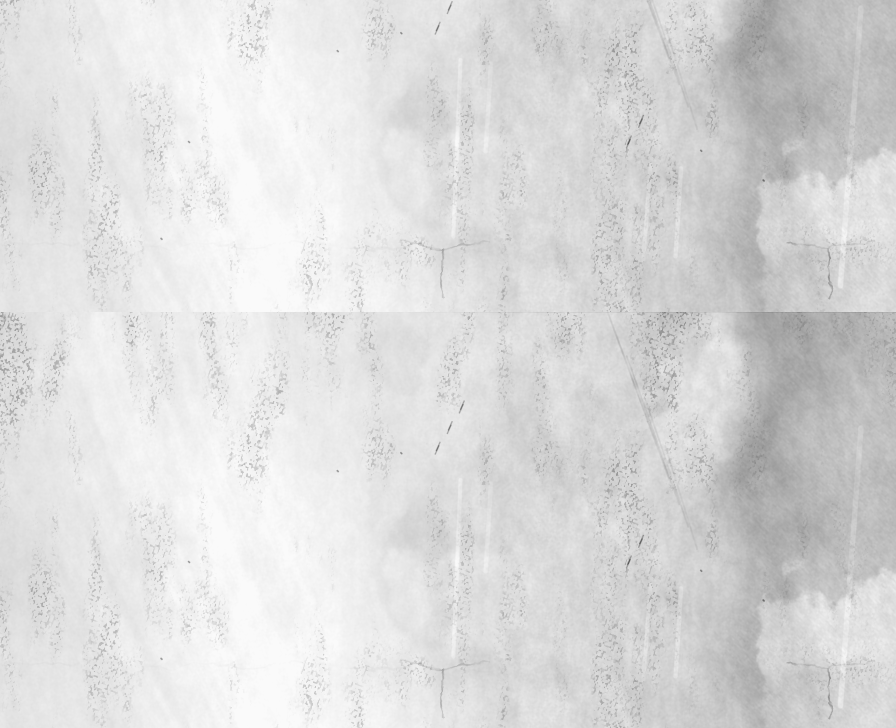
Give the GLSL for this texture, as a Shadertoy shader.

```glsl
// Weathered pale plaster wall: one wide tile, stacked vertically with a visible seam.

float hash(vec2 p) {
    vec3 q = fract(vec3(p.xyx) * 0.1031);
    q += dot(q, q.yzx + 33.33);
    return fract((q.x + q.y) * q.z);
}

float noise(vec2 p) {
    vec2 i = floor(p), f = fract(p);
    f = f * f * (3.0 - 2.0 * f);
    return mix(mix(hash(i), hash(i + vec2(1, 0)), f.x),
               mix(hash(i + vec2(0, 1)), hash(i + vec2(1, 1)), f.x), f.y);
}

float fbm(vec2 p) {
    float sum = 0.0, amp = 0.5;
    for (int i = 0; i < 5; i++) {
        sum += amp * noise(p);
        p = mat2(1.6, 1.2, -1.2, 1.6) * p + 7.3;
        amp *= 0.5;
    }
    return sum;
}

// Soft coverage of a segment from a to b with half width w
float stroke(vec2 p, vec2 a, vec2 b, float w) {
    vec2 d = b - a;
    float t = clamp(dot(p - a, d) / dot(d, d), 0.0, 1.0);
    float aa = 0.8 / iResolution.x;
    return 1.0 - smoothstep(w - aa, w + aa, length(p - a - d * t));
}

void mainImage(out vec4 fragColor, in vec2 fragCoord) {
    // Tile space: x over the canvas width, y down from the tile's top edge
    vec2 uv = fragCoord / iResolution.xy;
    vec2 p = vec2(uv.x, mod((1.0 - uv.y) * 0.8125 - 0.3477, 0.46875));
    float cloud = fbm(p * 7.0 + 3.0) - 0.48;
    float rough = fbm(p * 32.0) - 0.48;
    float flecks = fbm(p * vec2(130, 75) + 60.0) - 0.48;
    vec2 warped = p + 0.07 * vec2(cloud, fbm(p * 9.0 + 40.0) - 0.48) + 0.035 * rough;

    // Broad light: slanted glow on the left, falling to grey on the right
    float glowX = (p.x - 0.27 - 0.3 * (p.y - 0.22) + 0.08 * cloud) / 0.16;
    float tone = 0.892 + 0.074 * exp(-glowX * glowX) * mix(0.4, 1.0, smoothstep(0.0, 0.25, p.y));
    tone -= 0.02 * (1.0 - smoothstep(0.0, 0.12, p.x));
    tone -= 0.05 * smoothstep(0.44, 0.68, warped.x) + 0.04 * smoothstep(0.6, 0.84, warped.x);
    float right = smoothstep(0.38, 0.65, p.x);
    tone += cloud * mix(0.05, 0.09, right) + rough * mix(0.04, 0.08, right);
    tone += flecks * mix(0.035, 0.065, right);

    // Damp area and the paler flaked patches
    float damp = smoothstep(0.8, 0.86, warped.x + 0.015 * sin(p.y * 30.0 - 4.0));
    tone -= damp * mix(0.15, 0.055, smoothstep(0.85, 0.98, p.x + 0.1 * cloud));
    tone += 0.04 * damp * smoothstep(0.2, 0.35, p.y);
    float flake = smoothstep(0.855, 0.866, warped.x + 0.03 * rough)
                * smoothstep(0.315, 0.328, warped.y + 0.1 * abs(p.x - 0.9) + 0.06 * rough);
    tone += flake * (0.1 - 0.04 * smoothstep(0.39, 0.41, warped.y));
    float bare = 1.0 - smoothstep(0.6, 1.1, length((warped - vec2(0.775, 0.08)) / vec2(0.055, 0.12)));
    tone += 0.07 * bare;

    // Overlapping trowel stains
    for (int i = 0; i < 24; i++) {
        float k = float(i);
        vec2 c = vec2(0.42 + 0.42 * hash(vec2(k, 1)), 0.03 + 0.42 * hash(vec2(k, 5)));
        float r = 0.025 + 0.035 * hash(vec2(k, 9));
        float d = length((warped - c) * vec2(1.0, 0.75)) - r;
        float shade = hash(vec2(k, 13)) < 0.55 ? -0.02 : 0.022;
        tone += shade * (1.0 - smoothstep(-0.005, 0.005, d)) * mix(0.6, 1.0, smoothstep(-r, 0.0, d));
    }

    // Vertical streaks and curved brush marks
    tone += 0.05 * (fbm(p * vec2(75, 6)) - 0.48) * smoothstep(0.3, 0.7, fbm(p * 5.0 + 20.0));
    float sweep = p.x - 0.28 * p.y - 0.3 * p.y * p.y;
    float brush = smoothstep(0.03, 0.12, p.x) * (1.0 - smoothstep(0.28, 0.4, p.x));
    tone += 0.06 * brush * (fbm(vec2(sweep * 80.0, p.y * 3.0)) - 0.48);
    tone += 0.06 * right * (fbm(vec2((p.x - 0.4 * p.y) * 45.0, p.y * 7.0)) - 0.48);

    // Grain and faint clustered specks
    float grain = noise(mat2(0.8, 0.6, -0.6, 0.8) * p * 430.0) - 0.5;
    tone += grain * mix(0.018, 0.036, right);
    tone += damp * 0.03 * (noise(vec2(p.x + p.y, p.x - p.y) * vec2(110, 380)) - 0.5);
    float edges = 1.0 - smoothstep(0.0, 0.12, p.y) + (1.0 - smoothstep(0.0, 0.12, p.x));
    float cluster = smoothstep(0.5, 0.85, fbm(p * vec2(48, 12) + 11.0) + 0.08 * bare + 0.09 * edges);
    float specks = smoothstep(0.5, 0.9, noise(mat2(0.94, -0.34, 0.34, 0.94) * p * vec2(560, 430)));
    tone -= cluster * (0.22 * specks + 0.02) * (1.0 - 0.6 * damp);
    vec2 cell = floor(p * 30.0);
    vec2 pit = (cell + 0.2 + 0.6 * vec2(hash(cell), hash(cell + 50.0))) / 30.0;
    tone -= 0.35 * step(0.975, hash(cell + 90.0)) * stroke(p, pit, pit + 0.0008, 0.0009);

    // Parallel diagonal scratches
    for (int i = 0; i < 4; i++) {
        float k = float(i), start = 0.05 * k;
        vec2 a = vec2(0.678 + 0.37 * start + 0.003 * k, start);
        vec2 b = vec2(0.748 + 0.01 * k, 0.19 + 0.025 * k);
        tone -= (0.1 - 0.015 * k) * stroke(p, a, b, 0.001) * (0.3 + noise(p * 90.0));
    }

    // Pale drips, small slanted nicks and branching cracks
    float wear = 0.02 + 0.045 * noise(p * vec2(60, 25));
    for (int i = 0; i < 2; i++) {
        float k = float(i);
        vec2 shift = vec2(0.212, 0.117) * k;
        tone += wear * stroke(p, vec2(0.514, 0.188) + shift, vec2(0.506, 0.385 - 0.09 * k) + shift, 0.0022);
        tone += wear * stroke(p, vec2(0.548, 0.192) + shift, vec2(0.542, 0.29) + shift, 0.0024);
        for (int j = 0; j < 3 - i; j++) {
            vec2 nick = vec2(0.518 + 0.2 * k, 0.1 + 0.15 * k) + float(j) * vec2(-0.0135, 0.023);
            for (int m = 0; m < 2; m++) {
                vec2 top = nick + vec2(-0.0012, 0.004) * float(m);
                tone -= 0.26 * stroke(p, top, top + vec2(-0.004, 0.009), 0.0007);
            }
        }
        vec2 c = vec2(0.494 + 0.432 * k, 0.398);
        vec2 q = p + 0.012 * vec2(fbm(p * 70.0) - 0.5, fbm(p * 60.0 + 9.0) - 0.5);
        float crack = stroke(q, c, c + vec2(0.0, 0.055), 0.0011)
                    + 0.6 * stroke(q, c, c + vec2(-0.05, -0.008), 0.0009)
                    + 0.6 * stroke(q, c, c + vec2(0.05, -0.008), 0.0009);
        tone -= 0.22 * min(crack, 1.0) * (0.25 + noise(p * 130.0));
        vec2 spread = (p - c) / vec2(0.06, 0.025);
        tone -= exp(-dot(spread, spread)) * (0.03 + 0.16 * specks * smoothstep(-0.1, 0.15, rough));
    }
    tone += wear * 1.3 * stroke(p, vec2(0.961, 0.13), vec2(0.938, 0.44), 0.003);

    // Faint horizontal crease and darkened seam
    float crease = stroke(p + 0.02 * rough, vec2(0.0, 0.392), vec2(0.54, 0.398), 0.001);
    tone -= 0.03 * crease * noise(p * 40.0);
    tone -= 0.06 * (1.0 - smoothstep(0.0006, 0.002, p.y)) * right;

    fragColor = vec4(vec3(clamp(tone, 0.2, 0.98)), 1.0);
}
```
